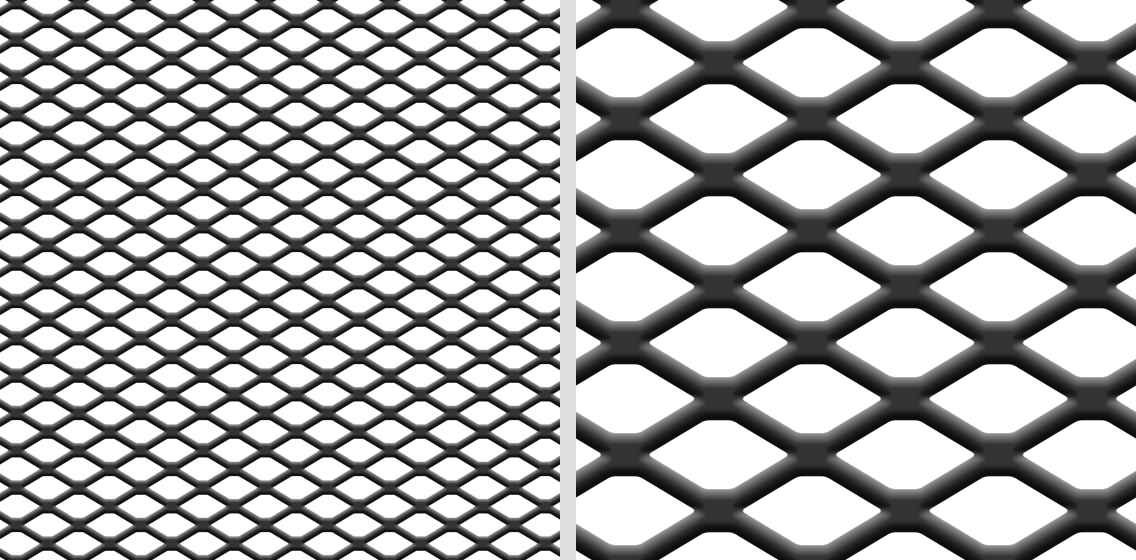
Left: the whole. Right: its middle third, enlarged.
A three.js fragment shader for this texture:

```glsl
varying vec2 vUv;

const vec2 REPEATS = vec2(9.0, 15.0);         // mesh cells across and down
const vec2 NODE_ORIGIN = vec2(0.0293, 0.996); // centre of one joint
const float STRAND_HALF = 0.0068;             // half width of a strand
const float SLOT_HALF_HEIGHT = 0.0205;        // flat top and bottom of an opening
const float SLOT_HALF_WIDTH = 0.0412;         // blunt side tips of an opening
const float CORNER = 0.0014;                  // corner rounding
const float TIP_BLEND = 0.004;                // light to shade turn beside a joint

const vec3 BACKGROUND = vec3(1.0);
const vec3 METAL = vec3(0.20);
const vec3 HIGHLIGHT = vec3(0.61);
const vec3 SHADOW = vec3(0.045);

float smoothMax(float a, float b, float k) {
  float h = max(k - abs(a - b), 0.0) / k;
  return max(a, b) + 0.25 * h * h * k;
}

// Signed distance to a diamond opening with clipped corners, negative inside
float slotDistance(vec2 p) {
  vec2 q = abs(p);
  vec2 cell = 1.0 / REPEATS;
  vec2 normal = normalize(cell.yx);
  float slant = dot(q - vec2(0.0, 0.5 * cell.y), normal) + STRAND_HALF;
  float d = smoothMax(slant, q.y - SLOT_HALF_HEIGHT, CORNER);
  return smoothMax(d, q.x - SLOT_HALF_WIDTH, CORNER);
}

void main() {
  // Two staggered lattices of openings; keep the nearer one
  vec2 grid = (vUv - NODE_ORIGIN) * REPEATS;
  vec2 a = (fract(grid + vec2(0.0, 0.5)) - 0.5) / REPEATS;
  vec2 b = (fract(grid + vec2(0.5, 0.0)) - 0.5) / REPEATS;
  float da = slotDistance(a);
  float db = slotDistance(b);
  float d = min(da, db);
  float offsetY = da < db ? a.y : b.y;

  // Rounded bevel: lit on edges facing up, dark on edges facing down
  float depth = clamp(d / STRAND_HALF, 0.0, 1.0);
  vec3 lit = mix(HIGHLIGHT, METAL, pow(depth, 0.9));
  vec3 shaded = mix(SHADOW, METAL, depth * depth);
  float facingUp = smoothstep(-TIP_BLEND, TIP_BLEND, -offsetY);
  vec3 metal = mix(shaded, lit, facingUp);

  // Antialiased cut-out
  float pixel = max(fwidth(vUv.y), 0.00001);
  float cover = smoothstep(-0.75 * pixel, 0.75 * pixel, d);
  gl_FragColor = vec4(mix(BACKGROUND, metal, cover), 1.0);
}
```
